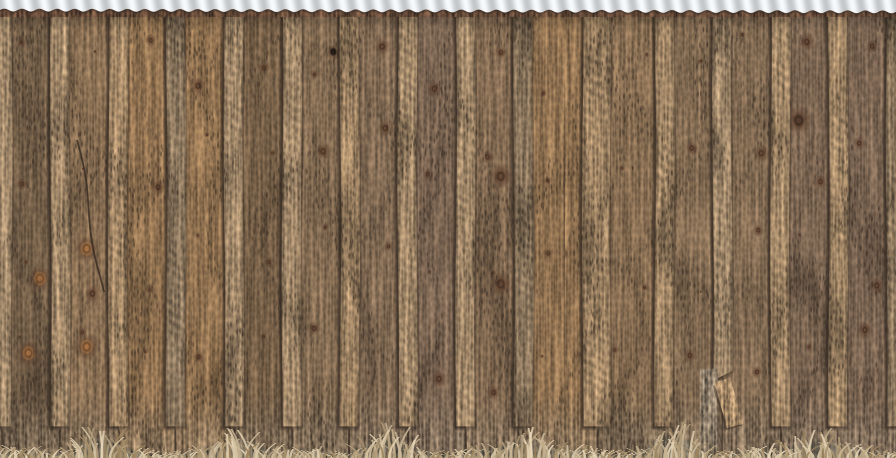
A WebGL 1 fragment shader for this texture:

```glsl
precision highp float;
// Weathered board-and-batten wall under a corrugated eave, with dry straw at its foot.
uniform vec2 u_resolution;

const float SPACING = 0.1263; // batten to batten, in canvas heights
const float BATTEN_HALF = 0.0205;
const float BATTEN_END = 0.069;
const float BROKEN_END = 0.18;
const float EAVE = 0.978;
const vec3 PLANK = vec3(0.555, 0.455, 0.35);
const vec3 WARM = vec3(0.66, 0.505, 0.335);
const vec3 PURPLE = vec3(0.51, 0.42, 0.35);
const vec3 TAN = vec3(0.67, 0.555, 0.42);
const vec3 SILVER = vec3(0.65, 0.58, 0.49);
const vec3 SOOT = vec3(0.20, 0.16, 0.13);
const vec3 KNOT_RED = vec3(0.36, 0.25, 0.18);
const vec3 KNOT_GOLD = vec3(0.66, 0.44, 0.25);
const vec3 STRAW = vec3(0.92, 0.85, 0.73);

float hash(vec2 q) { return fract(sin(dot(q, vec2(127.1, 311.7))) * 43758.5); }

// Antialiased fill of a signed distance
float fill(float dist) {
  float aa = 0.7 / u_resolution.y;
  return 1.0 - smoothstep(-aa, aa, dist);
}

float box(vec2 v, vec2 size) {
  vec2 e = abs(v) - size;
  return fill(max(e.x, e.y));
}

// Distance to the nearest scattered point
float cellular(vec2 q) {
  vec2 cell = floor(q), f = fract(q);
  float nearest = 2.0;
  for (int j = -1; j <= 1; j++)
    for (int i = -1; i <= 1; i++) {
      vec2 o = vec2(float(i), float(j));
      vec2 site = o + vec2(hash(cell + o), hash(cell + o + 53.0));
      nearest = min(nearest, length(site - f));
    }
  return nearest;
}

// Wavy vertical grain from layered sines
float grain(vec2 p, float seed) {
  float x = p.x + 0.007 * sin(p.y * 5.0 + seed * 3.0);
  return 0.5 * sin(x * 190.0 + seed + 2.0 * sin(p.y * 3.0 + seed))
       + 0.4 * sin(x * 410.0 + 1.5 * sin(p.y * 7.0 + seed * 2.0));
}

void addKnot(inout vec3 col, vec2 v, float r, vec3 heart) {
  float d = length(v * vec2(1.0, 0.85)) / r;
  col = mix(col, KNOT_RED, 0.5 * (1.0 - smoothstep(0.7, 1.7, d)));
  col = mix(col, heart * (0.9 + 0.2 * sin(d * 11.0)), 0.8 * (1.0 - smoothstep(0.4, 0.95, d)));
}

float strawHeight(float x) {
  return 0.022 + 0.05 * pow(0.5 + 0.5 * cos((x - 0.21) * 20.0), 3.0) + 0.008 * sin(x * 31.0);
}

void main() {
  vec2 p = gl_FragCoord.xy / u_resolution * vec2(1.954, 1.0);

  // Layout: a wide batten shifts the rhythm to its right
  float shift = p.x < 1.232 ? 0.005 : (p.x < 1.378 ? 0.038 : 0.060);
  float slot = (p.x - shift) / SPACING;
  float plank = floor(slot), id = floor(slot + 0.5);
  float d = p.x - shift - id * SPACING + 0.0018 * sin(p.y * 7.0 + id * 2.3);
  float halfW = BATTEN_HALF + (id == 10.0 ? 0.0095 : 0.0);
  float end = id == 12.0 ? BROKEN_END + 0.5 * d : BATTEN_END;

  // Shared wear
  float blotch = cellular(p * vec2(13.0, 4.0) + 0.3 * sin(p.yx * 17.0));
  float wear = 0.8 * (cellular(p * vec2(150.0, 6.0)) - 0.48)
             + 0.5 * (cellular(p * vec2(120.0, 70.0) + 9.0) - 0.48);

  // Planks
  float warm = exp(-0.6 * pow(abs(plank - 2.5), 2.0)) + 0.8 * exp(-1.2 * pow(abs(plank - 9.0), 2.0));
  float purple = exp(-pow(abs(plank - 7.0), 2.0)) + smoothstep(11.5, 13.5, plank);
  vec3 col = mix(mix(PLANK, WARM, 0.65 * warm), PURPLE, 0.7 * purple);
  col *= 0.97 + wear * 0.55 + (0.05 + 0.06 * warm) * grain(p, plank * 1.7);
  col *= plank == 0.0 || plank == 4.0 ? 0.87 : 1.0;
  col *= 1.0 - 0.2 * smoothstep(0.4, 0.9, blotch) * (1.0 - smoothstep(0.3, 0.9, p.y));
  col = mix(col, SILVER * (0.85 + wear), 0.45 * (1.0 - smoothstep(0.03, 0.16, p.y)));

  // Scattered knots, then the large ones
  for (int k = 0; k < 4; k++) {
    float n = float(k), side = mod(n, 2.0), row = floor(n * 0.5);
    vec2 key = vec2(plank, n);
    vec2 spot = vec2(shift + (plank + 0.3 + 0.4 * hash(key)) * SPACING,
                     0.13 + 0.22 * (n + 0.7 * hash(key + 7.0)));
    addKnot(col, p - spot, 0.002 + 0.009 * hash(key + 3.0), KNOT_RED);
    spot = vec2(0.087 + 0.102 * side - 0.025 * row * (1.0 - side),
                0.392 + 0.065 * side - row * (0.163 + 0.051 * side));
    addKnot(col, p - spot, 0.017, KNOT_GOLD);
  }
  addKnot(col, p - vec2(1.092, p.y > 0.5 ? 0.615 : 0.38), 0.016, KNOT_RED);
  addKnot(col, p - vec2(1.742, 0.737), 0.018, KNOT_RED * 0.8);
  addKnot(col, p - vec2(0.727, 0.887), 0.010, SOOT * 0.3);

  // Long crack, then gaps beside the battens
  float t = (0.694 - p.y) / 0.332;
  float crack = abs(p.x - 0.168 - 0.056 * t - 0.005 * sin(t * 7.0)) - 0.002;
  col = mix(col, SOOT, 0.8 * fill(crack) * step(abs(t - 0.5), 0.5));
  float above = smoothstep(end - 0.012, end, p.y);
  float gap = d < 0.0 ? 0.010 : 0.005;
  float shade = 1.0 - smoothstep(halfW + 0.2 * gap, halfW + gap, abs(d));
  col = mix(col, SOOT, above * shade * (d < 0.0 ? 0.75 : 0.4));
  col = mix(col, SOOT, 0.7 * (1.0 - above) * fill(abs(d) - 0.002));

  // Battens with slanted saw marks; every sixth is dull
  float tone = hash(vec2(id, 21.0));
  float saw = sin(p.y * 270.0 + d * 170.0 + 2.0 * sin(p.y * 9.0 + id)) * sin(p.y * 5.0 + id);
  vec3 batten = mix(TAN, SILVER, 0.4 * tone) * (mod(id, 6.0) == 3.0 ? 0.86 : 1.0);
  batten *= 1.0 + 0.65 * wear + 0.06 * grain(p, id * 2.9 + 5.0) + 0.06 * saw;
  batten *= 1.0 - 0.2 * smoothstep(0.45, 0.85, blotch) - 0.15 * smoothstep(0.6, 1.0, abs(d) / halfW);
  col = mix(col, batten, fill(abs(d) - halfW) * fill(end - p.y));

  // Dark weathering flecks
  float fleck = 1.0 - smoothstep(0.08, 0.34, cellular(p * vec2(110.0, 36.0) + 31.0));
  col = mix(col, SOOT, 0.5 * fleck * smoothstep(0.3, 0.7, blotch));

  // Grey patch board and the fallen batten end
  vec2 v = mat2(0.96, -0.27, 0.27, 0.96) * (p - vec2(1.589, 0.12));
  col = mix(col, SILVER * (0.88 + wear), box(p - vec2(1.546, 0.105), vec2(0.019, 0.09)));
  col = mix(col, SOOT, 0.5 * box(v + 0.005, vec2(0.018, 0.05)));
  col = mix(col, TAN * (1.02 + wear), box(v, vec2(0.018, 0.052)));

  // Trim, eave shadow and corrugated metal
  float edge = EAVE - 0.002 * p.x + 0.003 * sin(p.x * 164.0);
  col *= 1.0 - 0.2 * smoothstep(0.93, 0.965, p.y);
  col = mix(col, vec3(0.41, 0.30, 0.23) * (1.0 + wear), fill(0.963 - p.y));
  col = mix(col, SOOT, 0.6 * smoothstep(edge - 0.008, edge, p.y));
  vec3 metal = vec3(0.87, 0.88, 0.89) + 0.1 * sin(p.x * 164.0 + p.y * 30.0);
  col = mix(col, metal, fill(edge - p.y));

  // Straw: a shaded bed under curved blades
  float bed = 1.0 - smoothstep(0.35, 0.8, p.y / strawHeight(p.x));
  col = mix(col, STRAW * 0.5 * (1.0 + wear), bed);
  for (int k = 0; k < 20; k++) {
    float offset = float(k) * 0.37, u = p.x / 0.08 + offset;
    vec2 key = vec2(floor(u), float(k));
    float height = strawHeight((key.x + 0.5 - offset) * 0.08) * (0.4 + 0.65 * hash(key + 11.0));
    float rise = p.y / height;
    float bend = (hash(key) - 0.5) * (0.1 + 0.8 * rise * rise);
    float blade = fill(abs(fract(u) - 0.5 - bend) * 0.08 - 0.003 + 0.001 * rise);
    vec3 tint = STRAW * mix(vec3(0.62, 0.56, 0.45), vec3(1.0), hash(key + 5.0));
    col = mix(col, tint, 0.85 * blade * step(rise, 1.0));
  }
  gl_FragColor = vec4(clamp(col, 0.0, 1.0), 1.0);
}
```
